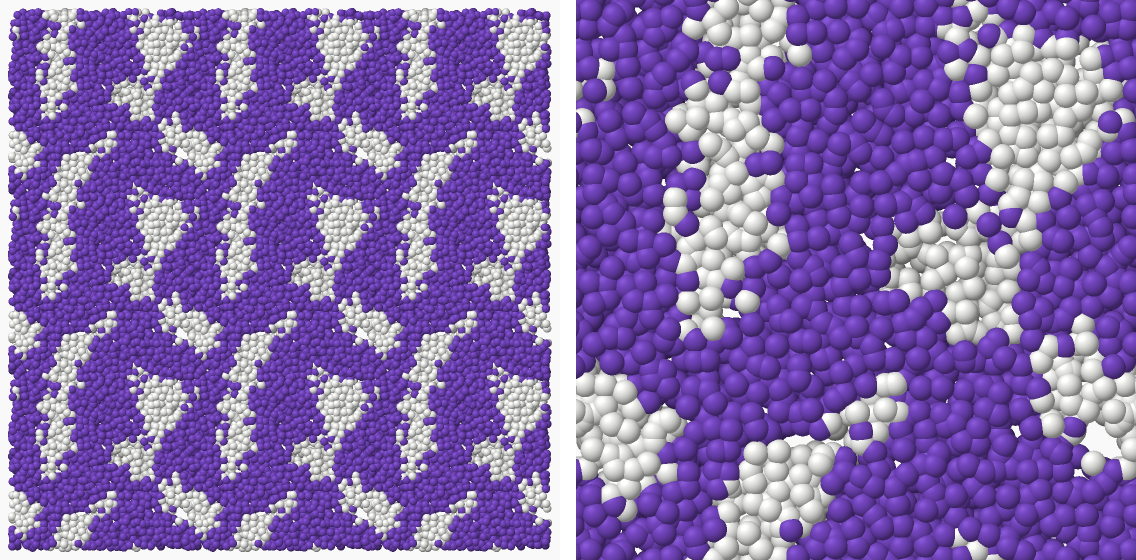
Left, the full canvas; right, a detail of the centre.
Reproduce this pattern procedurally as a WebGL 1 fragment shader.

```glsl
precision highp float;
// A packed bed of small shaded spheres, violet with pale clusters, on a white page.
// One square tile repeats about three times each way: jittered cells hold the beads in
// three stacked layers, the highest surface wins, and rounded strokes choose the pale ones.
uniform vec2 u_resolution;

const float TILE = 0.3216;   // tile width on the canvas
const float CELLS = 26.0;    // bead cells along a tile
const float RADIUS = 0.61;   // bead radius in cells

vec3 hash3(vec2 p) {
  vec3 q = fract(p.xyx * vec3(0.1031, 0.1030, 0.0973));
  q += dot(q, q.yxz + 33.33);
  return fract((q.xxy + q.yzz) * q.zyx);
}

float cornerSlope(vec2 corner, vec2 offset, float period) {
  return dot(hash3(mod(corner, period) + 7.0).xy * 2.0 - 1.0, offset);
}

// Gradient noise that wraps with the tile
float gradientNoise(vec2 tile, float period) {
  vec2 p = tile * period, i = floor(p), f = p - i;
  vec2 w = f * f * (3.0 - 2.0 * f), e = vec2(1.0, 0.0);
  return mix(
    mix(cornerSlope(i, f, period), cornerSlope(i + e, f - e, period), w.x),
    mix(cornerSlope(i + e.yx, f - e.yx, period), cornerSlope(i + 1.0, f - 1.0, period), w.x),
    w.y);
}

// Distance to a rounded stroke from a to b, wrapped around the tile
float stroke(vec2 p, vec2 a, vec2 b, float radius) {
  vec2 pa = fract(p - a + 0.5) - 0.5, ba = b - a;
  return length(pa - ba * clamp(dot(pa, ba) / dot(ba, ba), 0.0, 1.0)) - radius;
}

// Distance to the pale clusters
float paleClusters(vec2 p) {
  // Long loose strand
  float d = stroke(p, vec2(0.38, 0.97), vec2(0.27, 0.83), 0.055);
  d = min(d, stroke(p, vec2(0.27, 0.77), vec2(0.29, 0.59), 0.085));
  d = min(d, stroke(p, vec2(0.19, 0.56), vec2(0.37, 0.57), 0.04));
  d = min(d, stroke(p, vec2(0.26, 0.52), vec2(0.23, 0.40), 0.035));
  // Dense wedge
  d = min(d, stroke(p, vec2(0.72, 0.99), vec2(0.76, 0.88), 0.035));
  d = min(d, stroke(p, vec2(0.81, 0.84), vec2(0.92, 0.84), 0.085));
  d = min(d, stroke(p, vec2(0.86, 0.79), vec2(0.85, 0.72), 0.105));
  d = min(d, stroke(p, vec2(0.82, 0.67), vec2(0.80, 0.58), 0.04));
  d = min(d, stroke(p, vec2(0.93, 0.85), vec2(1.02, 0.85), 0.03));
  // Slanted island
  d = min(d, stroke(p, vec2(0.94, 0.36), vec2(0.92, 0.28), 0.035));
  d = min(d, stroke(p, vec2(0.95, 0.28), vec2(1.10, 0.17), 0.09));
  // Bent strand
  d = min(d, stroke(p, vec2(0.29, -0.03), vec2(0.38, 0.11), 0.08));
  d = min(d, stroke(p, vec2(0.38, 0.14), vec2(0.56, 0.25), 0.04));
  return d + 0.035 * gradientNoise(p, 9.0);
}

// Distance to the thin branching crack
float crack(vec2 p) {
  float d = stroke(p, vec2(0.60, 0.55), vec2(0.74, 0.57), 0.0);
  d = min(d, stroke(p, vec2(0.60, 0.49), vec2(0.70, 0.50), 0.0));
  d = min(d, stroke(p, vec2(0.70, 0.50), vec2(0.73, 0.42), 0.0));
  d = min(d, stroke(p, vec2(0.73, 0.42), vec2(0.78, 0.41), 0.0));
  return min(d, stroke(p, vec2(0.78, 0.41), vec2(0.76, 0.53), 0.0));
}

vec3 beadColor(vec3 normal, float height, float pale) {
  float light = max(dot(normal, normalize(vec3(-0.4, 0.5, 0.9))), 0.0);
  float shade = (0.52 + 0.52 * light) * mix(0.66, 1.0, smoothstep(-0.9, 0.45, height));
  vec3 base = mix(vec3(0.45, 0.27, 0.745), vec3(0.93, 0.93, 0.92), pale);
  return base * shade + 0.07 * pow(light, 20.0);
}

vec3 beadBed(vec2 uv) {
  vec2 origin = vec2(0.013, 0.987);
  vec2 p = (uv - origin) / TILE * CELLS;
  vec3 color = vec3(0.975);
  float top = -9.0;
  for (int layer = 0; layer < 3; layer++) {
    float depth = float(layer);
    vec2 shift = depth * vec2(0.5, 0.37);
    for (int k = 0; k < 9; k++) {
      vec2 cell = floor(p - shift) + vec2(mod(float(k), 3.0), floor(float(k) / 3.0)) - 1.0;
      vec3 rnd = hash3(mod(cell, CELLS) + depth * vec2(61.0, 37.0));
      vec2 center = cell + shift + 0.12 + 0.76 * rnd.xy;
      vec2 offset = p - center;
      float rise = RADIUS * RADIUS - dot(offset, offset);
      float height = 0.5 * rnd.z - 0.5 * depth + sqrt(max(rise, 0.0));
      // Only whole beads: centers stay inside the page margin
      vec2 fromMiddle = abs(origin + center * TILE / CELLS - 0.5);
      bool inside = max(fromMiddle.x, fromMiddle.y) < 0.4785;
      if (rise > 0.0 && height > top && inside) {
        vec2 tile = fract(center / CELLS);
        float d = paleClusters(tile), split = crack(tile);
        bool gap = gradientNoise(tile, 13.0) > 0.3 + 3.0 * max(d, 0.0);
        bool opened = layer == 0 && split < 0.026;
        if (!gap && !opened) {
          float scatter = 0.075 * (fract(rnd.z * 17.0) - 0.45);
          float edge = layer == 0 ? d + scatter : min(d, split - 0.045);
          top = height;
          color = beadColor(vec3(offset, sqrt(rise)) / RADIUS, height, step(edge, 0.0));
        }
      }
    }
  }
  return color;
}

void main() {
  // Four samples per pixel smooth the bead edges
  vec3 sum = vec3(0.0);
  for (int s = 0; s < 4; s++) {
    vec2 sub = vec2(mod(float(s), 2.0), floor(float(s) / 2.0)) * 0.5 - 0.25;
    sum += beadBed((gl_FragCoord.xy + sub) / u_resolution);
  }
  gl_FragColor = vec4(sum * 0.25, 1.0);
}
```
